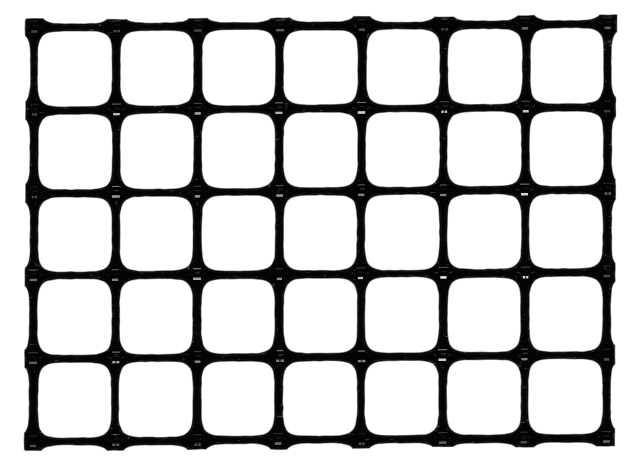
A Shadertoy shader for this pattern:

```glsl
// Black moulded plastic mesh: rounded square openings, flared joints with small glints, on white.

// Lengths are fractions of the canvas height.
const vec2 CELLS = vec2(7.0, 5.0);
const vec2 PITCH = vec2(0.1750, 0.1768);
const vec2 NET_CENTRE = vec2(0.001, 0.0025);
const vec2 SHEAR = vec2(0.003, 0.0065);
const vec2 HOLE_HALF = vec2(0.0788, 0.0802);
const float HOLE_POWER = 5.0;      // higher gives squarer openings
const float STUB = 0.0195;         // reach of the joints past the outer strands
const float JITTER = 0.0016;
const float EDGE_WOBBLE = 0.0014;
const float SOFTNESS = 0.0021;
const vec3 PAPER = vec3(1.0);
const vec3 PLASTIC = vec3(0.015);

// Integer hash: two values in 0..1 per lattice point
vec2 hash2(vec2 cell) {
    uvec2 v = uvec2(ivec2(cell) + 4096) * 1664525u + 1013904223u;
    v.x += v.y * 1664525u;
    v.y += v.x * 1664525u;
    v ^= v >> 16u;
    v.x += v.y * 1664525u;
    v.y += v.x * 1664525u;
    v ^= v >> 16u;
    return vec2(v & 65535u) / 65535.0;
}

float valueNoise(vec2 p) {
    vec2 i = floor(p), f = fract(p);
    f = f * f * (3.0 - 2.0 * f);
    float low = mix(hash2(i).x, hash2(i + vec2(1, 0)).x, f.x);
    float high = mix(hash2(i + vec2(0, 1)).x, hash2(i + vec2(1, 1)).x, f.x);
    return mix(low, high, f.y);
}

// Approximate signed distance to a superellipse, negative inside
float holeDistance(vec2 p, vec2 halfSize) {
    vec2 u = abs(p) / halfSize;
    vec2 powered = pow(u, vec2(HOLE_POWER));
    float radius = max(pow(powered.x + powered.y, 1.0 / HOLE_POWER), 0.05);
    vec2 slope = pow(u / radius, vec2(HOLE_POWER - 1.0)) / halfSize;
    return (radius - 1.0) / max(length(slope), 1.0);
}

// Soft-edged bar, 1 at its core
float glint(vec2 p, vec2 halfSize, float blur) {
    return 1.0 - smoothstep(0.0, blur, length(max(abs(p) - halfSize, 0.0)));
}

// Reflections moulded into each joint
float jointShine(vec2 p, vec2 id, float blur) {
    vec2 h = hash2(id + 37.0);
    vec2 k = hash2(id + 91.0);
    vec2 fromRim = min(id, CELLS - id);
    float strength = min(fromRim.x, fromRim.y) < 0.5 ? 0.45 : 1.0;
    p -= (k - 0.5) * vec2(0.004, 0.002);

    float split = step(0.72, k.x) * glint(p, vec2(0.0004, 0.02), blur);
    float lower = glint(p + vec2(0.0, 0.0085), vec2(0.0045 + 0.003 * h.x, 0.0016), blur);
    float upper = glint(p - vec2(0.0, 0.0130), vec2(0.006 + 0.004 * h.y, 0.0003), blur);
    float middle = glint(p - vec2(0.002, 0.0040), vec2(0.004, 0.0003), blur);
    vec2 side = vec2(abs(p.x) - 0.0155, p.y + 0.003 - 0.3 * abs(p.x));
    float flank = glint(side, vec2(0.0025, 0.0003), blur);

    return strength * (lower * (0.45 + 0.45 * h.y) * (1.0 - 0.7 * split)
        + upper * (0.15 + 0.30 * h.x) + middle * 0.22 * k.y + flank * 0.18 * h.y);
}

void mainImage(out vec4 fragColor, in vec2 fragCoord) {
    float pixel = 1.0 / iResolution.y;
    vec2 p = (fragCoord - 0.5 * iResolution.xy) * pixel - NET_CENTRE;
    p -= SHEAR * p.yx;

    // Grid coordinates: joints lie on whole numbers
    vec2 grid = p / PITCH + 0.5 * CELLS;
    vec2 cell = floor(grid);
    vec2 joint = floor(grid + 0.5);
    vec2 inCell = (grid - cell - 0.5) * PITCH;
    vec2 nearJoint = (grid - joint) * PITCH;

    // Openings, slightly uneven from cell to cell
    vec2 shift = (hash2(cell) - 0.5) * JITTER;
    vec2 grow = (hash2(cell + 17.0) - 0.5) * JITTER;
    float wobble = (valueNoise(p * 75.0 + 200.0) - 0.5) * EDGE_WOBBLE;
    float solid = -holeDistance(inCell - shift, HOLE_HALF + grow) + wobble;

    // Trim to the panel, leaving cut stubs of varying length
    float reach = STUB * (0.86 + 0.18 * hash2(joint + 53.0).x);
    vec2 outside = abs(p) - 0.5 * CELLS * PITCH - reach;
    float net = max(solid, max(outside.x, outside.y) + wobble);

    // Faint sheen along rims, sparse flecks, and joint reflections
    float grain = valueNoise(p * vec2(110.0, 260.0) + 500.0);
    float shine = 0.10 * grain * exp(-abs(net + 0.003) / 0.0015);
    shine += 0.20 * smoothstep(0.90, 1.0, grain);
    shine += jointShine(nearJoint, joint, max(0.0018, pixel));

    float blur = max(SOFTNESS, 0.75 * pixel);
    float cover = 1.0 - smoothstep(-blur, blur, net);
    vec3 plastic = min(PLASTIC + shine, vec3(0.9));
    fragColor = vec4(mix(PAPER, plastic, cover), 1.0);
}
```
